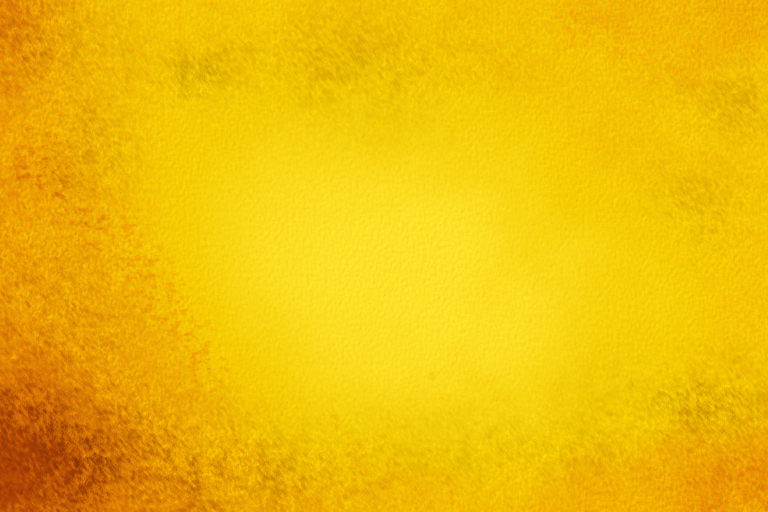
A Shadertoy shader for this background:

```glsl
vec2 hashGradient(vec2 cell) {
    vec3 q = fract(cell.xyx * vec3(0.1031, 0.1030, 0.0973));
    q += dot(q, q.yzx + 33.33);
    return 2.0 * fract((q.xx + q.yz) * q.zy) - 1.0;
}

float gradientNoise(vec2 p) {
    vec2 i = floor(p), f = fract(p);
    vec2 u = f * f * f * (f * (f * 6.0 - 15.0) + 10.0);
    vec2 e = vec2(0.0, 1.0);
    float low = mix(dot(hashGradient(i), f),
                    dot(hashGradient(i + e.yx), f - e.yx), u.x);
    float high = mix(dot(hashGradient(i + e.xy), f - e.xy),
                     dot(hashGradient(i + e.yy), f - e.yy), u.x);
    return mix(low, high, u.y);
}

float fbm(vec2 p, int octaves) {
    float sum = 0.0, amplitude = 0.6;
    for (int i = 0; i < octaves; i++) {
        sum += amplitude * gradientNoise(p);
        p = mat2(1.6, 1.2, -1.2, 1.6) * p + 7.3;
        amplitude *= 0.6;
    }
    return sum;
}

// Soft elliptical spot, one at its centre
float spot(vec2 p, vec2 centre, vec2 radius) {
    vec2 d = (p - centre) / radius;
    return exp(-dot(d, d));
}

float segmentDistance(vec2 p, vec2 a, vec2 b) {
    vec2 ab = b - a;
    return length(p - a - ab * clamp(dot(p - a, ab) / dot(ab, ab), 0.0, 1.0));
}

float streak(vec2 p, vec2 a, vec2 b, float width) {
    return smoothstep(width, 0.0, segmentDistance(p, a, b));
}

// Pale yellow through amber to burnt orange
vec3 heatColor(float heat) {
    vec3 color = mix(vec3(0.99, 0.88, 0.16), vec3(0.96, 0.80, 0.01), smoothstep(-0.02, 0.25, heat));
    color = mix(color, vec3(0.94, 0.66, 0.01), smoothstep(0.22, 0.52, heat));
    color = mix(color, vec3(0.88, 0.49, 0.02), smoothstep(0.48, 0.78, heat));
    return mix(color, vec3(0.70, 0.27, 0.02), smoothstep(0.74, 1.05, heat));
}

// Broad warmth around the pale, slightly tilted centre
float warmth(vec2 p) {
    vec2 q = p - vec2(0.78, 0.46);
    q.y += 0.16 * q.x;
    float heat = 0.31 * smoothstep(0.05, 1.0, length(q / vec2(0.74, 0.52)));
    heat += 0.32 * smoothstep(0.76, 0.12, p.x + 0.45 * p.y);
    heat += 0.36 * spot(p, vec2(0.0, 0.10), vec2(0.22, 0.17));
    heat += 0.24 * spot(p, vec2(0.0, 1.0), vec2(0.13, 0.16));
    heat += 0.24 * spot(p, vec2(1.50, 0.04), vec2(0.22, 0.14));
    heat += 0.13 * spot(p, vec2(1.40, 1.0), vec2(0.30, 0.12));
    return heat + 0.08 * smoothstep(0.20, 0.0, p.y);
}

// Areas where dark speckles gather
float stainMask(vec2 p) {
    float mask = 0.60 * spot(p, vec2(0.39, 0.85), vec2(0.08, 0.06));
    mask += 0.40 * spot(p, vec2(0.72, 0.87), vec2(0.26, 0.11));
    mask += 0.50 * spot(p, vec2(0.18, 0.70), vec2(0.09, 0.09));
    mask += 0.50 * spot(p, vec2(0.09, 0.92), vec2(0.14, 0.10));
    mask += 0.45 * spot(p, vec2(1.36, 0.59), vec2(0.10, 0.08));
    mask += 0.45 * spot(p, vec2(1.45, 0.80), vec2(0.12, 0.06));
    mask += 0.70 * spot(p, vec2(1.38, 0.22), vec2(0.17, 0.08));
    mask += 0.40 * spot(p, vec2(1.03, 0.12), vec2(0.28, 0.07));
    mask += 0.65 * spot(p, vec2(0.48, 0.07), vec2(0.24, 0.11));
    mask += 0.80 * spot(p, vec2(0.13, 0.12), vec2(0.22, 0.14));
    return mask + 0.45 * spot(p, vec2(0.10, 0.40), vec2(0.15, 0.15));
}

void mainImage(out vec4 fragColor, in vec2 fragCoord) {
    vec2 p = fragCoord / iResolution.xy * vec2(1.5, 1.0);
    float cloud = fbm(p * 5.0 + 3.0, 5);
    float mottle = fbm(p * 38.0 + 19.0, 3);
    vec2 warped = p + 0.07 * vec2(cloud, fbm(p * 6.0 + 41.0, 4));

    // Warm base with uneven pigment
    float base = warmth(warped);
    float roughness = smoothstep(0.12, 0.65, base);
    float heat = base + cloud * (0.08 + 0.18 * roughness) + mottle * 0.20 * roughness;

    // Broken orange scrapes
    float scrape = streak(warped, vec2(0.08, 0.68), vec2(0.43, 0.29), 0.10);
    scrape += 0.8 * streak(warped, vec2(0.64, 0.19), vec2(0.70, 0.06), 0.035);
    scrape += 0.6 * streak(warped, vec2(0.84, 0.27), vec2(0.87, 0.22), 0.02);
    scrape += 0.4 * streak(warped, vec2(1.10, 0.96), vec2(1.35, 0.84), 0.07);
    float flakes = smoothstep(-0.05, 0.25, fbm(p * vec2(46.0, 62.0), 3));
    heat += 0.20 * scrape * flakes;

    // Plaster relief lit from the upper left
    vec2 grainPoint = p * vec2(145.0, 110.0);
    float grain = fbm(grainPoint, 2);
    float relief = grain - fbm(grainPoint + vec2(-0.5, 0.4), 2);
    heat += grain * (0.10 + 0.24 * roughness);
    vec3 color = heatColor(heat);

    // Olive and brown speckled stains
    float stain = min(stainMask(warped), 1.0);
    float speckle = smoothstep(-0.25, 0.5, 0.6 * mottle + grain + 0.4 * cloud);
    color *= 1.0 - vec3(0.28, 0.34, 0.30) * stain * speckle;
    color *= 1.0 + relief * (0.08 + 0.18 * roughness + 0.12 * stain);
    fragColor = vec4(clamp(color, 0.0, 1.0), 1.0);
}
```
